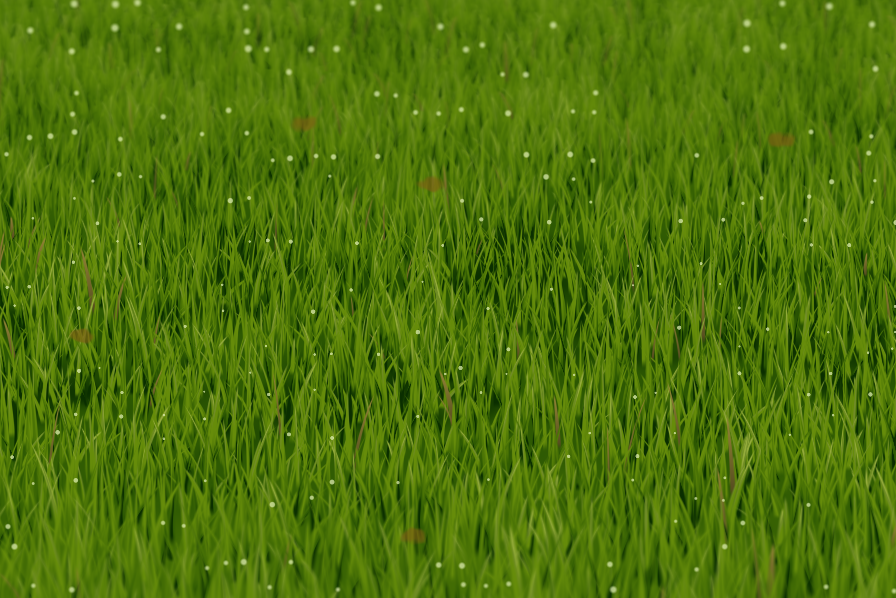
A Shadertoy shader for this texture:

```glsl
const vec3 DEEP  = vec3(0.04, 0.18, 0.00);
const vec3 DARK  = vec3(0.18, 0.35, 0.01);
const vec3 MID   = vec3(0.29, 0.45, 0.02);
const vec3 LIT   = vec3(0.40, 0.55, 0.04);
const vec3 SOFT  = vec3(0.44, 0.55, 0.15);
const vec3 PALE  = vec3(0.58, 0.67, 0.23);
const vec3 STRAW = vec3(0.60, 0.54, 0.22);
const vec3 LEAF  = vec3(0.50, 0.36, 0.08);
const vec3 DEW   = vec3(0.86, 0.92, 0.68);

const float NEAR_SCALE = 1.25;    // blade scale at the bottom edge
const float SCALE_DROP = 0.75;    // loss of scale over the canvas height
const float ROW_RATE   = 0.0083;  // shrink per row of blades
const int   ROWS       = 15;      // rows that can reach one point
const int   REACH      = 3;       // neighbouring cells to each side
const float CELL       = 0.022;
const vec2  BLADE_H    = vec2(0.05, 0.14);
const vec2  BLADE_W    = vec2(0.0020, 0.0055);
const float LEAN       = 0.055;
const float FOCUS_Y    = 0.42;
const float FOCUS_HALF = 0.12;
const float DEFOCUS    = 0.020;
const float DEW_CELL   = 0.036;
const float DEW_SHARE  = 0.17;
const float LEAF_CELL  = 0.30;
const float LEAF_SHARE = 0.22;
const float STRAW_SHARE = 0.012;

vec3 hash3(vec2 p) {
    vec3 q = fract(p.xyx * vec3(0.1031, 0.1030, 0.0973));
    q += dot(q, q.yxz + 33.33);
    return fract((q.xxy + q.yzz) * q.zyx);
}

float gradientNoise(vec2 p) {
    vec2 i = floor(p), f = fract(p);
    vec2 u = f * f * f * (f * (f * 6.0 - 15.0) + 10.0);
    vec2 e = vec2(0.0, 1.0);
    float a = dot(hash3(i).xy * 2.0 - 1.0, f);
    float b = dot(hash3(i + e.yx).xy * 2.0 - 1.0, f - e.yx);
    float c = dot(hash3(i + e.xy).xy * 2.0 - 1.0, f - e.xy);
    float d = dot(hash3(i + e.yy).xy * 2.0 - 1.0, f - e.yy);
    return mix(mix(a, b, u.x), mix(c, d, u.x), u.y);
}

// Tone 0..1 to green, spaced by the share of each colour
vec3 grassRamp(float tone) {
    vec3 c = mix(DEEP, DARK, smoothstep(0.0, 0.07, tone));
    c = mix(c, MID, smoothstep(0.07, 0.24, tone));
    c = mix(c, LIT, smoothstep(0.24, 0.55, tone));
    c = mix(c, SOFT, smoothstep(0.66, 0.83, tone));
    return mix(c, PALE, smoothstep(0.83, 0.97, tone));
}

// Adds one curved, tapering blade; q has the row base at y = 0
void addBlade(inout vec3 col, vec2 q, vec2 id, float blur, float patchTone) {
    vec3 r = hash3(id + 17.0), v = hash3(id * 1.7 + 151.0);
    float h = mix(BLADE_H.x, BLADE_H.y, r.x);
    float t = (q.y - 0.01 * r.y) / h;
    if (t <= 0.0 || t >= 1.0) return;

    float lean = (v.x + v.y - 1.0) * LEAN;
    float slope = lean * (0.35 + 1.3 * t) / h;
    float dx = q.x - (id.x + r.z) * CELL - lean * t * (0.35 + 0.65 * t);
    dx *= inversesqrt(1.0 + slope * slope);

    float w = mix(BLADE_W.x, BLADE_W.y, v.z * v.z) * pow(1.0 - t, 0.6);
    float cover = 1.0 - smoothstep(w - blur, w + blur, abs(dx));
    cover *= min(1.0, 0.4 + w / blur);
    cover *= smoothstep(0.0, 0.15, t) * (1.0 - smoothstep(0.85, 1.0, t));

    vec3 s = hash3(id + 307.0);
    float rib = smoothstep(-blur, blur, dx * (s.y > 0.5 ? 1.0 : -1.0)) - 0.5;
    float tone = 0.17 + 0.5 * t + 0.75 * (s.x - 0.5) + 0.16 * rib + patchTone;
    vec3 blade = grassRamp(tone);
    if (s.z < STRAW_SHARE) blade = STRAW * (0.5 + 0.5 * t);
    col = mix(col, blade, cover);
}

void mainImage(out vec4 fragColor, in vec2 fragCoord) {
    vec2 uv = fragCoord / iResolution.y;
    float defocus = DEFOCUS * max(abs(uv.y - FOCUS_Y) - FOCUS_HALF, 0.0);
    float blur = max(0.75 / iResolution.y, defocus);
    float patchTone = 0.24 * gradientNoise(uv * vec2(4.0, 8.0) + 3.0)
                    + 0.12 * gradientNoise(uv * vec2(14.0, 22.0));

    // Shaded ground, lifted where out of focus
    vec3 col = grassRamp(0.05 + 25.0 * defocus + 0.4 * patchTone);

    // Rows of blades, far to near
    float here = NEAR_SCALE - SCALE_DROP * uv.y;
    float farRow = floor(log(NEAR_SCALE / here) / ROW_RATE);
    for (int k = 0; k < ROWS; k++) {
        float row = farRow - float(k);
        float scale = NEAR_SCALE * exp(-ROW_RATE * row);
        float baseY = (NEAR_SCALE - scale) / SCALE_DROP;
        vec2 q = (uv - vec2(0.0, baseY)) / scale;
        q.x += hash3(vec2(row, 71.0)).x;
        float cell = floor(q.x / CELL);
        for (int j = -REACH; j <= REACH; j++)
            addBlade(col, q, vec2(cell + float(j), row), blur / scale, patchTone);
    }

    // Sparse fallen leaves, half hidden in the grass
    vec2 id = floor(uv / LEAF_CELL);
    vec3 r = hash3(id + 41.0);
    vec2 d = uv - (id + 0.3 + 0.4 * r.xy) * LEAF_CELL;
    float edge = length(d * vec2(1.0, 1.7)) + 0.014 * gradientNoise(uv * 60.0);
    float leaf = 1.0 - smoothstep(0.016 - blur, 0.022 + blur, edge);
    col = mix(col, LEAF, 0.6 * leaf * step(r.z, LEAF_SHARE));

    // Dew drops, widening to discs out of focus
    id = floor(uv / DEW_CELL);
    r = hash3(id + 211.0);
    d = uv - (id + 0.3 + 0.4 * r.xy) * DEW_CELL;
    float radius = 0.0016 + 0.0022 * fract(r.z * 37.0) + 0.25 * defocus;
    float drop = 1.0 - smoothstep(radius - 0.5 * blur, radius + 0.5 * blur, length(d));
    col = mix(col, DEW, 0.75 * drop * step(r.z, DEW_SHARE));

    fragColor = vec4(col, 1.0);
}
```
